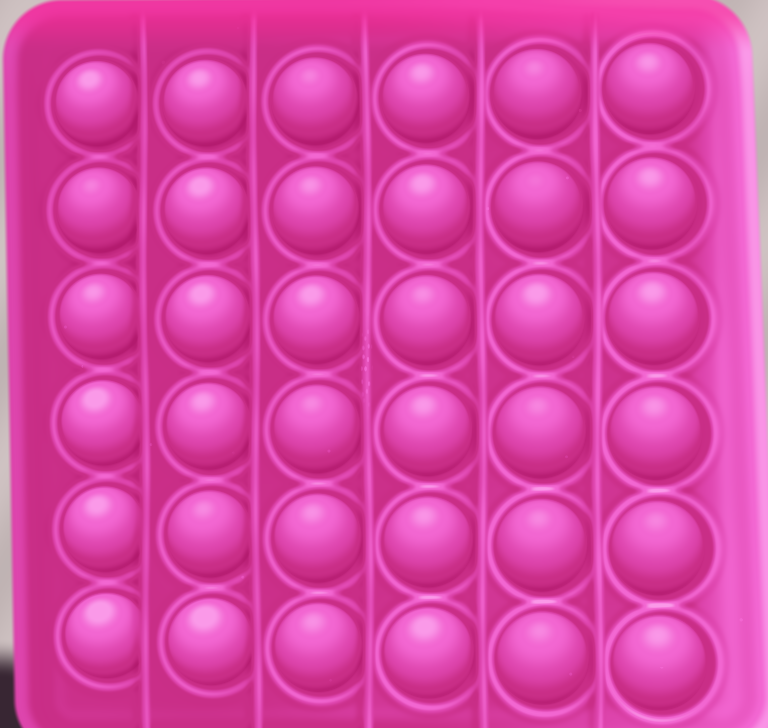
Write a WebGL 1 fragment shader that draws this pattern.

```glsl
precision mediump float;
// A pink silicone bubble tray: six by six glossy domes, each in a raised ring,
// split by five upright ribs inside a rounded rim. Every part sets a tone, and
// one colour ramp turns the tone into pink. Units: the canvas is 7.68 wide.
uniform vec2 u_resolution;

float hash(vec2 p) {
  return fract(sin(dot(p, vec2(12.99, 78.23))) * 437.58);
}

// Soft bump of height 1 and half width w
float bump(float x, float w) {
  return exp(-x * x / (w * w));
}

// Shadow to highlight ramp of the silicone
vec3 silicone(float t) {
  vec3 c = mix(vec3(0.70, 0.10, 0.43), vec3(0.79, 0.18, 0.53), smoothstep(-0.05, 0.25, t));
  c = mix(c, vec3(0.87, 0.27, 0.68), smoothstep(0.27, 0.55, t));
  c = mix(c, vec3(0.95, 0.40, 0.82), smoothstep(0.5, 0.78, t));
  return mix(c, vec3(0.98, 0.60, 0.91), smoothstep(0.78, 1.02, t));
}

// Signed distance to the slightly skewed rounded tray
float trayDistance(vec2 p) {
  vec2 q = vec2((p.x - 0.018 * p.y) / (1.0 + 0.003 * p.y), p.y + 0.008 * (p.x - 3.0));
  vec2 d = abs(q - vec2(3.76, 3.78)) - vec2(3.74, 3.80) + 0.6;
  return length(max(d, 0.0)) + min(max(d.x, d.y), 0.0) - 0.6;
}

float ribX(float k, float y) {
  return 1.42 + 1.1 * k + 0.008 * k * k + 0.006 * y + 0.012 * sin(1.7 * y + 2.3 * k);
}

// Dome centre for column c and row r, with the lean of the perspective
vec2 domeCentre(float c, float r) {
  float side = c - 2.5;
  return vec2(0.97 + 1.08 * c + 0.005 * c * c + r * (0.006 + 0.0022 * side * side),
              1.03 - 0.006 * c * c + r * (1.064 + 0.0125 * c + 0.0009 * c * c));
}

// Cellular noise: distance to the nearest scattered point
float cellular(vec2 p) {
  float nearest = 1.0;
  for (int j = -1; j <= 1; j++) {
    for (int i = -1; i <= 1; i++) {
      vec2 cell = floor(p) + vec2(float(i), float(j));
      vec2 point = cell + vec2(hash(cell), hash(cell + 7.3));
      nearest = min(nearest, length(p - point));
    }
  }
  return nearest;
}

void main() {
  vec2 p = vec2(gl_FragCoord.x, u_resolution.y - gl_FragCoord.y) * 7.68 / u_resolution.x;
  float soft = 0.018 + 7.68 / u_resolution.x;
  float inset = -trayDistance(p);

  // Floor, brighter towards the lower right
  float tone = 0.19 + 0.022 * p.x + 0.012 * p.y + 0.24 * smoothstep(6.8, 7.3, p.x);
  tone += 0.03 * sin(p.x * 2.1 + sin(p.y * 1.3)) * sin(p.y * 1.9 + 0.7);

  // Rim wall and outer lip
  float wall = 0.18 + 0.45 * smoothstep(3.0, 7.3, p.x) + 0.06 * smoothstep(1.0, 0.2, p.y);
  tone = mix(tone, wall, smoothstep(0.5, 0.2, inset));
  tone += 0.06 * bump(inset - 0.42, 0.09) + 0.34 * bump(inset - 0.05, 0.13);

  // Rings and domes
  for (int row = 0; row < 6; row++) {
    for (int col = 0; col < 6; col++) {
      float c = float(col);
      float r = float(row);
      float vary = hash(vec2(c + 1.0, r + 2.0));
      float radius = 0.425 + 0.006 * c + 0.0008 * c * r;
      vec2 d = p - domeCentre(c, r);
      vec2 ringD = d - vec2(0.02 + 0.002 * c, 0.008);
      float ringR = length(ringD);
      float ringRadius = radius + 0.078 + 0.001 * c;
      // The rib to the right hides the edge of its ring
      float clip = step(p.x, ribX(c, p.y) + step(4.5, c));

      float groove = smoothstep(ringRadius + 0.03, ringRadius - 0.04, ringR);
      tone = mix(tone, 0.10 + 0.015 * c + 0.015 * r, groove * clip);
      vec2 toRim = ringD / max(ringR, 0.01);
      float gloss = 0.25 + 0.12 * toRim.y * toRim.y - 0.13 * toRim.x + 0.012 * c;
      tone += clip * (gloss * bump(ringR - ringRadius - 0.003, 0.043)
                      - 0.06 * bump(ringR - ringRadius - 0.09, 0.04));

      vec2 n = d / radius;
      float z = sqrt(max(1.0 - dot(n, n), 0.0));
      float lit = dot(vec3(n, z), vec3(-0.18 + 0.03 * c, -0.56, 0.80));
      float dome = 0.18 + 0.55 * lit + 0.014 * r + 0.05 * (vary - 0.5);
      dome += (0.1 + 0.07 * vary) * pow(max(lit, 0.0), 7.0);
      dome += (0.1 + 0.1 * vary) * pow(max(lit, 0.0), 24.0);
      float domeMask = smoothstep(radius + soft, radius - soft, length(d));
      tone = mix(tone, dome, domeMask * clip);
    }
  }

  // Ribs, with a shaded left foot, a soft crest and a worn patch
  float chips = smoothstep(0.3, 0.1, cellular(p * vec2(17.0, 9.0)));
  for (int i = 0; i < 5; i++) {
    float k = float(i);
    float d = p.x - ribX(k, p.y);
    float shown = smoothstep(0.06, 0.22, p.y);
    float halfWidth = 0.035 + 0.015 * smoothstep(0.1, 1.0, p.y);
    tone -= 0.10 * shown * bump(d + 0.08, 0.05);
    float crest = 0.36 + 0.025 * k + 0.24 * bump(d - 0.01, 0.034);
    crest += 0.05 * sin(2.3 * p.y + 1.9 * k) * sin(5.1 * p.y + k);
    crest += 0.22 * chips * bump(p.y - 3.65, 0.3) * step(1.5, k) * step(k, 2.5);
    tone = mix(tone, crest, shown * smoothstep(halfWidth + soft, halfWidth - soft, abs(d)));
  }

  // A few dust specks
  vec2 dust = p * 1.2 + 4.0;
  tone += 0.12 * smoothstep(0.025, 0.01, cellular(dust)) * step(0.75, hash(floor(dust)));

  // Hotter pink along the top wall, then the surface behind the tray
  vec3 colour = silicone(tone);
  colour = mix(colour, vec3(0.96, 0.18, 0.60), 0.7 * smoothstep(0.55, 0.1, p.y));
  vec3 backdrop = vec3(0.78, 0.73, 0.73) + 0.03 * sin(p.y * 3.0 + sin(p.x * 5.0));
  backdrop = mix(backdrop, vec3(0.22, 0.15, 0.20), smoothstep(0.9, 0.5, length(p - vec2(0.0, 7.28))));
  colour = mix(backdrop, colour, smoothstep(-soft, soft, inset));
  gl_FragColor = vec4(colour, 1.0);
}
```
